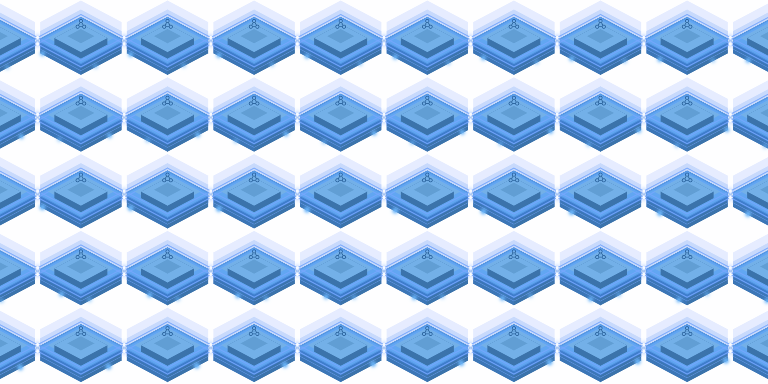
A Shadertoy shader for this pattern:

```glsl
const float UNITS = 384.0;               // canvas height in layout units
const vec2 CELL = vec2(86.6, 76.8);      // five rows, columns centred on a gap
const float SLOPE = 0.53;                // isometric edge slope
const float HALF_WIDTH = 40.7;
const float BLOCK_WIDTH = 26.5;
const float BLOCK_DEPTH = 6.5;
const float SPOT_DRIFT = 1.6;            // spot shift per column
const float SPOT_RADIUS = 3.0;

const vec3 PAPER = vec3(0.995, 0.997, 1.0);
const vec3 GLASS = vec3(0.90, 0.925, 1.0);
const vec3 GLASS_LOW = vec3(0.78, 0.85, 0.99);
const vec3 DECK = vec3(0.38, 0.65, 0.95);
const vec3 PANEL = vec3(0.45, 0.69, 0.91);
const vec3 INSET = vec3(0.38, 0.62, 0.83);
const vec3 RIM = vec3(0.24, 0.49, 0.80);
const vec3 SHADE = vec3(0.23, 0.45, 0.67);
const vec3 LINE = vec3(0.46, 0.65, 0.99);
const vec3 INK = vec3(0.15, 0.37, 0.60);
const vec3 SPOT = vec3(0.42, 0.71, 0.98);

// Start of the two spots along the lower edge, for each row
const vec2 SPOT_START[5] = vec2[5](vec2(-40.0, 13.0), vec2(27.0, -23.0),
    vec2(-40.0, -40.0), vec2(-21.0, 7.0), vec2(26.0, 26.0));

float aaWidth;

void paint(inout vec3 color, vec3 ink, float dist, float alpha) {
    color = mix(color, ink, alpha * smoothstep(0.5, -0.5, dist / aaWidth));
}

// Diamond extruded downwards; top is the height of its upper vertex
float prism(vec2 p, float top, float halfWidth, float depth) {
    float halfHeight = halfWidth * SLOPE + 0.5 * depth;
    float slant = abs(p.y - top - halfHeight) + SLOPE * abs(p.x) - halfHeight;
    return max(abs(p.x) - halfWidth, slant / length(vec2(1.0, SLOPE)));
}

float segment(vec2 p, vec2 a, vec2 b) {
    vec2 ab = b - a;
    return length(p - a - ab * clamp(dot(p - a, ab) / dot(ab, ab), 0.0, 1.0));
}

// Three small rings joined by a triangle
float linkedRings(vec2 p) {
    float links = 1e3, nodes = 1e3;
    for (int k = 0; k < 3; k++) {
        float angle = radians(120.0 * float(k) - 90.0);
        float next = angle + radians(120.0);
        vec2 a = 3.8 * vec2(cos(angle), sin(angle));
        vec2 b = 3.8 * vec2(cos(next), sin(next));
        links = min(links, segment(p, a, b));
        nodes = min(nodes, length(p - a));
    }
    return min(max(links, 1.6 - nodes), abs(nodes - 1.6)) - 0.42;
}

void drawPlatform(inout vec3 color, vec2 p) {
    // Glass layers
    paint(color, GLASS, prism(p, 0.5, HALF_WIDTH, 31.0), 1.0);
    paint(color, GLASS_LOW, prism(p, 9.5, HALF_WIDTH, 22.0), 1.0);

    // Stacked base, darker on the right
    vec3 side = mix(SHADE, RIM, p.x < 0.0 ? 0.35 : 0.0);
    paint(color, side, prism(p, 17.0, HALF_WIDTH, 14.8), 1.0);
    paint(color, RIM, prism(p, 17.0, HALF_WIDTH, 8.0), 1.0);
    paint(color, DECK, prism(p, 17.0, HALF_WIDTH, 4.0), 1.0);
    paint(color, LINE, abs(prism(p, 17.0, HALF_WIDTH, 10.5)) - 0.3,
        step(45.0, p.y) * 0.6);

    // Outlines that meet the neighbours in the gaps
    for (int i = 0; i < 3; i++) {
        float top = 14.5 + 3.25 * float(i);
        float outline = abs(prism(p, top, 0.5 * CELL.x, 0.0));
        paint(color, i == 1 ? RIM : LINE, outline - 0.55, i == 1 ? 0.35 : 0.85);
    }
}

void drawBlock(inout vec3 color, vec2 p) {
    paint(color, PANEL, prism(p, 20.5, 33.0, 0.0), 1.0);
    paint(color, SHADE, prism(p, 24.0, BLOCK_WIDTH, BLOCK_DEPTH), 1.0);
    paint(color, PANEL, prism(p, 24.0, BLOCK_WIDTH, 0.0), 1.0);
    paint(color, INSET, prism(p, 29.0, 13.5, 0.0), 1.0);
    paint(color, INK, linkedRings(p - vec2(0.0, 24.8)), 0.9);
}

void drawGapNodes(inout vec3 color, vec2 p) {
    float gap = 0.5 * CELL.x - abs(p.x);
    for (int i = 0; i < 2; i++) {
        float dist = length(vec2(gap, p.y - 37.5 - 6.5 * float(i)));
        color = mix(color, LINE, 0.35 * exp(-dist * dist / 14.0));
        paint(color, PAPER, dist - 1.5, 0.95);
    }
}

void drawSpots(inout vec3 color, vec2 p, vec2 cell) {
    vec2 start = SPOT_START[int(clamp(cell.y, 0.0, 4.0))];
    for (int n = -1; n <= 1; n++) {
        vec2 xs = start + SPOT_DRIFT * (cell.x + float(n) + 5.0);
        for (int k = 0; k < 2; k++) {
            vec2 center = vec2(xs[k], 74.0 - SLOPE * abs(xs[k]));
            float dist = length(p - center - vec2(float(n) * CELL.x, 0.0));
            float strength = k == 0 ? 0.8 : 0.45;
            color = mix(color, SPOT, strength * exp(-pow(dist / SPOT_RADIUS, 2.0)));
        }
    }
}

void mainImage(out vec4 fragColor, in vec2 fragCoord) {
    aaWidth = UNITS / iResolution.y;
    vec2 pos = vec2(fragCoord.x - 0.5 * iResolution.x, iResolution.y - fragCoord.y) * aaWidth;
    vec2 cell = floor(pos / CELL);
    vec2 p = pos - (cell + vec2(0.5, 0.0)) * CELL;   // y runs down from the row top

    vec3 color = PAPER;
    drawPlatform(color, p);
    drawBlock(color, p);
    drawGapNodes(color, p);
    drawSpots(color, p, cell);
    fragColor = vec4(color, 1.0);
}
```
